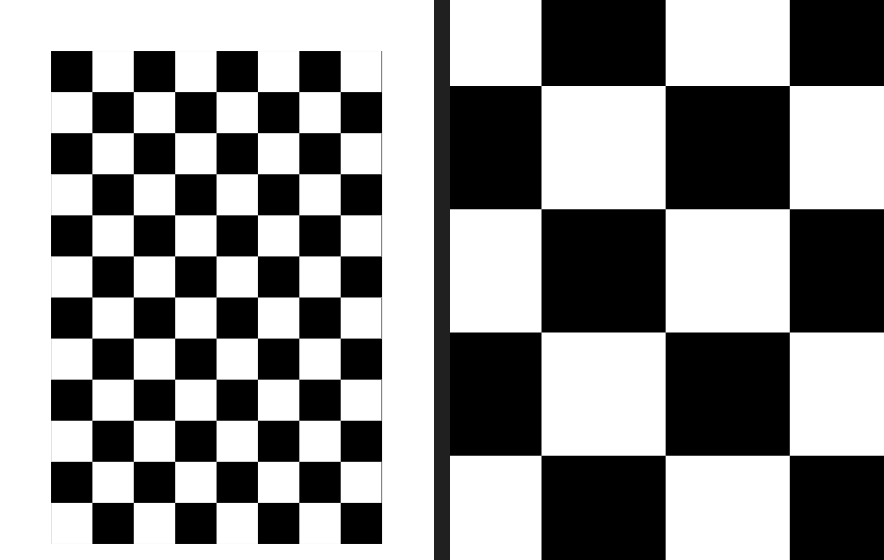
Left: the whole. Right: its middle third, enlarged.
A Shadertoy shader for this pattern:

```glsl
// Black and white checkerboard, 8 by 12 squares, on a white page with hairline sides
#define CELLS vec2(8.0, 12.0)
#define BOARD_MIN vec2(0.0911, 0.0286)
#define BOARD_MAX vec2(0.6823, 0.9089)
#define INK vec3(0.0)
#define PAPER vec3(1.0)
#define HAIRLINE 0.0013
#define LEFT_STRENGTH 0.15
#define RIGHT_STRENGTH 0.75

// Square wave of period 2, +1 in even cells and -1 in odd, ramped over one pixel
vec2 squareWave(vec2 cell, vec2 pixel) {
    vec2 triangle = abs(mod(cell - 0.5, 2.0) - 1.0) - 0.5;
    return clamp(2.0 * triangle / pixel, -1.0, 1.0);
}

// Share of a pixel centred at x that lies between lo and hi
float spanCoverage(float x, float lo, float hi, float pixel) {
    float overlap = min(x + 0.5 * pixel, hi) - max(x - 0.5 * pixel, lo);
    return clamp(overlap / pixel, 0.0, 1.0);
}

void mainImage(out vec4 fragColor, in vec2 fragCoord) {
    float pixel = 1.0 / iResolution.y;
    vec2 p = fragCoord * pixel;

    // Alternating squares
    vec2 cellSize = (BOARD_MAX - BOARD_MIN) / CELLS;
    vec2 wave = squareWave((p - BOARD_MIN) / cellSize, pixel / cellSize);
    float checker = 0.5 - 0.5 * wave.x * wave.y;

    // Board limits
    float insideX = spanCoverage(p.x, BOARD_MIN.x, BOARD_MAX.x, pixel);
    float insideY = spanCoverage(p.y, BOARD_MIN.y, BOARD_MAX.y, pixel);
    float ink = checker * insideX;

    // Faint left and darker right hairlines
    float left = spanCoverage(p.x, BOARD_MIN.x, BOARD_MIN.x + HAIRLINE, pixel);
    float right = spanCoverage(p.x, BOARD_MAX.x - HAIRLINE, BOARD_MAX.x, pixel);
    ink = max(ink, max(left * LEFT_STRENGTH, right * RIGHT_STRENGTH));

    fragColor = vec4(mix(PAPER, INK, ink * insideY), 1.0);
}
```
